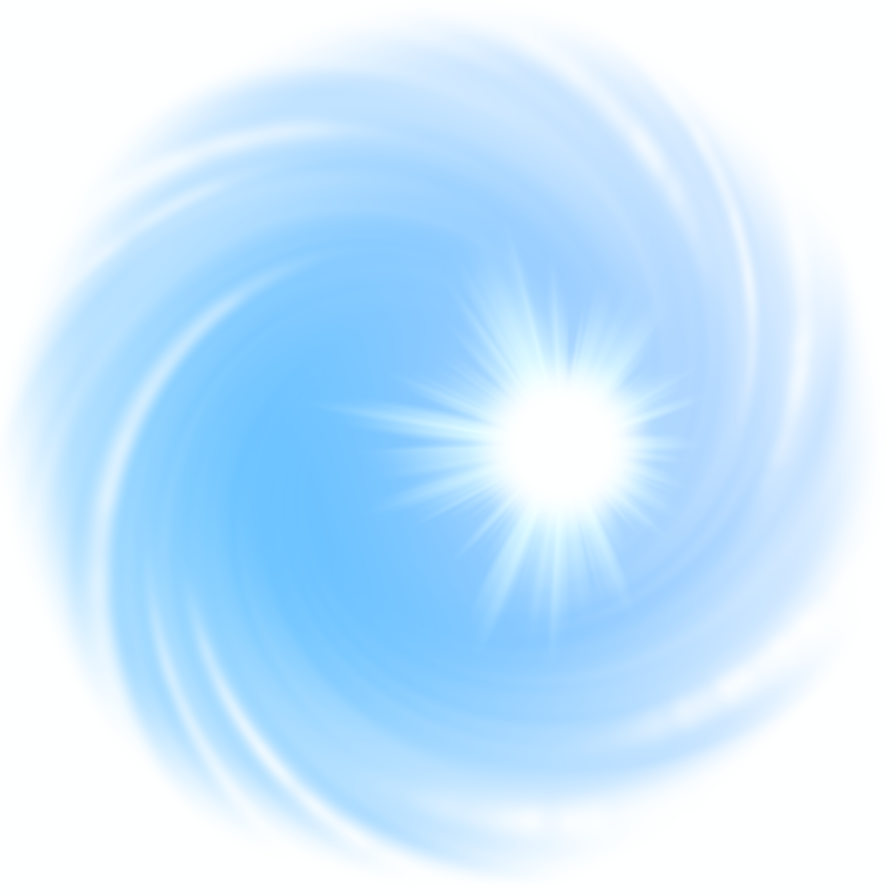
Reproduce this background procedurally as a WebGL 2 fragment shader.

```glsl
#version 300 es
precision highp float;
// Pale blue spiral vortex on white with an off-centre radiant sunburst.

uniform vec2 u_resolution;
out vec4 outColor;

const float TAU = 6.2831853;
const vec3 WHITE = vec3(0.995, 1.0, 1.0);
const vec3 DEEP_BLUE = vec3(0.40, 0.76, 1.0);
const vec3 SOFT_BLUE = vec3(0.67, 0.83, 1.0);
const vec3 PERIWINKLE = vec3(0.70, 0.81, 1.0);
const vec3 ICE = vec3(0.88, 0.99, 1.0);

// Pale gaps between arms: phase, width, depth, inner radius.
const vec4 GAPS[10] = vec4[10](
    vec4(0.77, 0.11, 0.75, 0.66), vec4(1.18, 0.06, 0.60, 0.62),
    vec4(1.56, 0.11, 0.72, 0.66), vec4(2.67, 0.10, 0.60, 0.68),
    vec4(2.97, 0.07, 0.55, 0.68), vec4(3.99, 0.09, 0.50, 0.48),
    vec4(4.42, 0.06, 0.50, 0.68), vec4(4.77, 0.07, 0.75, 0.62),
    vec4(5.35, 0.16, 0.85, 0.72), vec4(6.08, 0.16, 0.90, 0.70));

float hash(vec2 p) {
    vec3 q = fract(vec3(p.xyx) * 0.1031);
    q += dot(q, q.yzx + 33.33);
    return fract((q.x + q.y) * q.z);
}

// Value noise whose first axis is an angle, repeating every turn.
float angleNoise(float angle, float y, float cells) {
    vec2 p = vec2(fract(angle / TAU) * cells, y);
    vec2 i = floor(p);
    vec2 f = p - i;
    f = f * f * (3.0 - 2.0 * f);
    float next = mod(i.x + 1.0, cells);
    float low = mix(hash(i), hash(vec2(next, i.y)), f.x);
    float high = mix(hash(i + vec2(0.0, 1.0)), hash(vec2(next, i.y + 1.0)), f.x);
    return mix(low, high, f.y);
}

float gapMask(float phase, float radius, float shimmer) {
    float keep = 1.0;
    for (int i = 0; i < 10; i++) {
        vec4 gap = GAPS[i];
        float offset = mod(phase - gap.x + 0.5 * TAU, TAU) - 0.5 * TAU;
        float line = exp(-offset * offset / (gap.y * gap.y));
        keep *= 1.0 - gap.z * line * shimmer * smoothstep(gap.w, gap.w + 0.16, radius);
    }
    return keep;
}

// Opacity of the spiral arms.
float vortex(vec2 p, float sunAngle) {
    float radius = max(length(p), 0.02);
    float phase = atan(p.y, p.x) - 2.6 * log(radius);
    float broad = angleNoise(phase, radius * 3.0 + 7.0, 24.0);
    float fine = angleNoise(phase, radius * 3.5 + 19.0, 61.0);
    float strands = 0.65 * broad + 0.35 * fine;
    float outer = smoothstep(0.3, 0.85, radius);
    float shimmer = 0.82 + 0.3 * angleNoise(sunAngle, 3.0, 110.0);
    float edge = 1.0 - smoothstep(0.82, 1.0, radius + 0.05 * (0.5 - strands));
    float body = 1.0 - 0.32 * smoothstep(0.45, 0.88, radius);
    body *= 1.0 - 0.42 * outer * (1.0 - strands);
    body += 0.05 * (strands - 0.5) * smoothstep(0.15, 0.4, radius);
    return clamp(edge * body * gapMask(phase, radius, shimmer), 0.0, 1.0);
}

// Fine rays, longer on the left side.
float sunRays(float angle, float dist) {
    float coarse = angleNoise(angle, 1.0, 38.0);
    float fine = angleNoise(angle, 5.0, 97.0);
    float hair = angleNoise(angle, 9.0, 190.0);
    float spread = 0.55 * coarse + 0.32 * fine + 0.13 * hair;
    float reach = (0.40 - 0.10 * cos(angle)) * (0.45 + 0.95 * spread);
    float fade = 1.0 - smoothstep(0.07, reach, dist);
    return fade * (0.55 + 0.7 * spread);
}

void main() {
    vec2 p = (2.0 * gl_FragCoord.xy - u_resolution) / min(u_resolution.x, u_resolution.y);
    vec2 toSun = p - vec2(0.255, 0.005);
    float sunDist = length(toSun);
    float sunAngle = atan(toSun.y, toSun.x);

    // Blue field, deepest at the lower left.
    float depth = smoothstep(0.05, 1.6, length(p - vec2(-0.48, -0.22)));
    vec3 blue = mix(DEEP_BLUE, SOFT_BLUE, depth);
    blue = mix(blue, PERIWINKLE, 0.55 * exp(-sunDist * sunDist / 0.16));
    vec3 color = mix(WHITE, blue, vortex(p + vec2(0.004, -0.004), sunAngle));

    // Sunburst: icy rays, soft halo and a white core.
    color = mix(color, ICE, clamp(sunRays(sunAngle, sunDist), 0.0, 1.0));
    color = mix(color, ICE, 0.75 * exp(-sunDist * sunDist / 0.035));
    color = mix(color, WHITE, 1.0 - smoothstep(0.10, 0.22, sunDist));
    outColor = vec4(color, 1.0);
}
```
